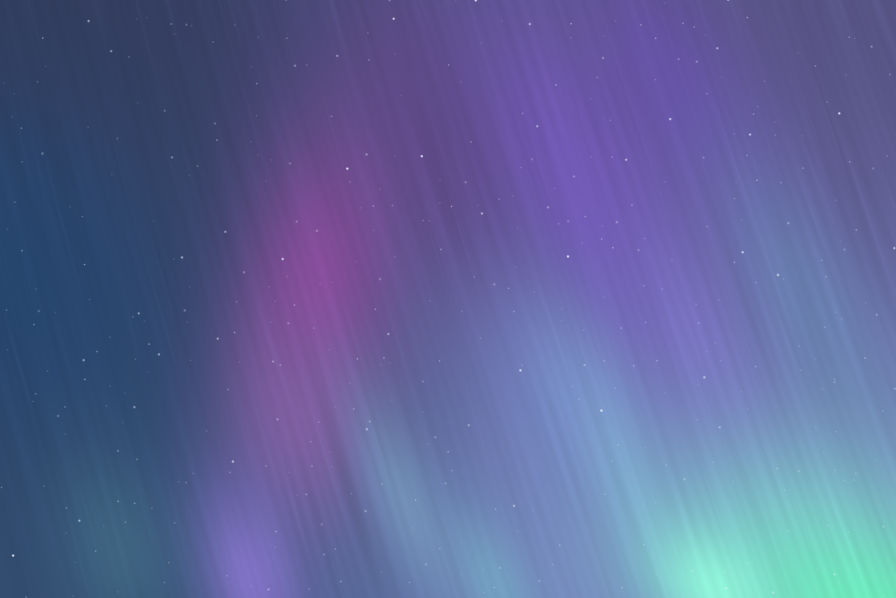
Give the GLSL for this texture, as a Shadertoy shader.

```glsl
// Aurora: violet, magenta and mint curtains with slanted rays under a starry night sky.
#define RAY_LEAN 0.36
#define RAY_FINE 75.0
#define RAY_BROAD 17.0
#define RAY_STRENGTH 0.085
#define STAR_RADIUS 0.0034
#define STAR_CELL 0.085
#define DUST_CELL 0.034

float hash(vec2 p) {
    vec3 q = fract(vec3(p.xyx) * 0.1031);
    q += dot(q, q.yzx + 33.33);
    return fract((q.x + q.y) * q.z);
}

vec2 gradient(vec2 cell) {
    float angle = 6.2832 * hash(cell);
    return vec2(cos(angle), sin(angle));
}

// Gradient noise, roughly -0.7 to 0.7
float noise(vec2 p) {
    vec2 i = floor(p), f = fract(p);
    vec2 w = f * f * f * (f * (f * 6.0 - 15.0) + 10.0);
    vec2 e = vec2(1.0, 0.0);
    float low = mix(dot(gradient(i), f), dot(gradient(i + e), f - e), w.x);
    float high = mix(dot(gradient(i + e.yx), f - e.yx),
                     dot(gradient(i + e.xx), f - e.xx), w.x);
    return mix(low, high, w.y);
}

// Blends a soft leaning ellipse of light into the sky
void glow(inout vec3 sky, vec2 p, vec2 centre, vec2 size, float lean, vec3 tint, float strength) {
    vec2 d = p - centre;
    d.x += lean * d.y;
    d /= size;
    sky = mix(sky, tint, strength * exp(-dot(d, d)));
}

// One jittered star per cell, present with the given chance
float stars(vec2 p, float cellSize, float radius, float chance) {
    vec2 cell = floor(p / cellSize);
    vec2 jitter = vec2(hash(cell + 17.0), hash(cell + 43.0));
    vec2 centre = (cell + mix(vec2(0.1), vec2(0.9), jitter)) * cellSize;
    float shine = mix(0.25, 1.0, pow(hash(cell + 71.0), 2.0));
    float present = step(hash(cell + 97.0), chance);
    return present * shine * smoothstep(radius, 0.0, length(p - centre));
}

vec3 nightSky(vec2 p) {
    float across = smoothstep(0.2, 1.0, p.x);
    vec3 top = mix(vec3(0.20, 0.24, 0.37), vec3(0.34, 0.33, 0.52), across);
    vec3 bottom = mix(vec3(0.20, 0.30, 0.44), vec3(0.46, 0.52, 0.74), across);
    return mix(bottom, top, smoothstep(0.0, 1.0, p.y));
}

void curtains(inout vec3 sky, vec2 p) {
    // Deep blue edge and upper violet veils
    glow(sky, p, vec2(0.02, 0.55), vec2(0.25, 0.30), 0.2, vec3(0.13, 0.28, 0.45), 0.7);
    glow(sky, p, vec2(0.95, 0.72), vec2(0.35, 0.34), 0.3, vec3(0.42, 0.33, 0.64), 0.8);
    glow(sky, p, vec2(0.74, 0.75), vec2(0.11, 0.28), 0.3, vec3(0.35, 0.27, 0.50), 0.7);
    glow(sky, p, vec2(0.98, 0.67), vec2(0.12, 0.27), RAY_LEAN, vec3(0.45, 0.35, 0.74), 0.7);
    glow(sky, p, vec2(1.13, 0.86), vec2(0.11, 0.22), 0.4, vec3(0.41, 0.32, 0.68), 0.7);

    // Magenta column and its violet foot
    glow(sky, p, vec2(0.53, 0.53), vec2(0.13, 0.26), -0.1, vec3(0.55, 0.29, 0.61), 0.88);
    glow(sky, p, vec2(0.50, 0.29), vec2(0.12, 0.18), 0.1, vec3(0.54, 0.39, 0.66), 0.7);
    glow(sky, p, vec2(0.42, 0.03), vec2(0.09, 0.17), 0.2, vec3(0.54, 0.46, 0.81), 0.85);

    // Blue rays
    glow(sky, p, vec2(0.20, 0.08), vec2(0.10, 0.16), 0.2, vec3(0.28, 0.46, 0.56), 0.6);
    glow(sky, p, vec2(0.68, 0.16), vec2(0.06, 0.17), RAY_LEAN, vec3(0.47, 0.61, 0.76), 0.75);
    glow(sky, p, vec2(0.95, 0.34), vec2(0.13, 0.20), RAY_LEAN, vec3(0.47, 0.56, 0.80), 0.75);
    glow(sky, p, vec2(1.17, 0.43), vec2(0.10, 0.20), 0.4, vec3(0.49, 0.46, 0.78), 0.65);
    glow(sky, p, vec2(1.35, 0.50), vec2(0.11, 0.23), 0.45, vec3(0.42, 0.54, 0.72), 0.7);
    glow(sky, p, vec2(1.05, 0.20), vec2(0.06, 0.19), RAY_LEAN, vec3(0.50, 0.66, 0.82), 0.6);
    glow(sky, p, vec2(0.83, 0.02), vec2(0.06, 0.12), RAY_LEAN, vec3(0.46, 0.67, 0.78), 0.7);

    // Mint light along the lower right horizon
    glow(sky, p, vec2(1.35, 0.09), vec2(0.28, 0.20), 0.2, vec3(0.50, 0.80, 0.80), 0.85);
    glow(sky, p, vec2(1.46, -0.01), vec2(0.26, 0.13), 0.2, vec3(0.42, 0.93, 0.73), 0.9);
    glow(sky, p, vec2(1.20, 0.01), vec2(0.09, 0.10), 0.4, vec3(0.57, 0.97, 0.86), 0.9);
}

void mainImage(out vec4 fragColor, in vec2 fragCoord) {
    vec2 p = fragCoord / iResolution.y;
    p.x *= 1.5 * iResolution.y / iResolution.x;

    vec3 sky = nightSky(p);
    curtains(sky, p);

    // Long streaks, fading in and out along their length
    float lean = RAY_LEAN - 0.1 * (1.0 - p.x / 1.5);
    float u = p.x + lean * (p.y - 0.5);
    float fine = noise(vec2(u * RAY_FINE, p.y * 2.2));
    float broad = noise(vec2(u * RAY_BROAD + 9.0, p.y * 1.3));
    float fade = 0.65 + 0.5 * noise(p * 4.0 + 31.0);
    sky *= 1.0 + RAY_STRENGTH * fade * (fine + 0.8 * broad);
    float thread = smoothstep(0.25, 0.6, noise(vec2(u * RAY_FINE * 1.3 + 50.0, p.y * 3.5)));
    sky += 0.028 * fade * thread * vec3(0.7, 0.85, 1.0);

    // Bright stars over faint star dust
    float light = stars(p, STAR_CELL, STAR_RADIUS, 0.42);
    light += 0.45 * stars(p + 5.0, DUST_CELL, STAR_RADIUS * 0.75, 0.25);
    sky = mix(sky, vec3(0.90, 0.93, 1.0), min(light, 0.9));

    fragColor = vec4(clamp(sky, 0.0, 1.0), 1.0);
}
```
